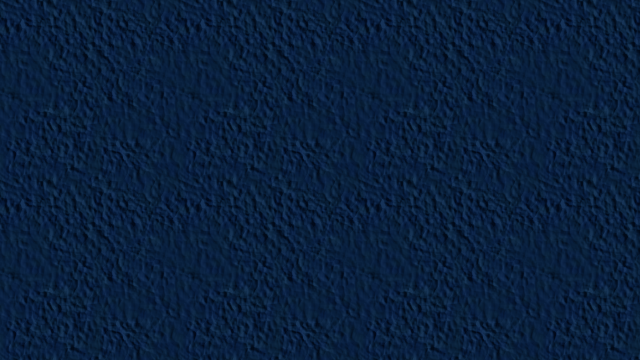
Reproduce this texture procedurally as a Shadertoy shader.

```glsl
// Dark blue rough plaster, lit at a low angle from the upper right.
// A tileable height field of cellular pits and layered noise is embossed by
// comparing heights along the light; a broad mask leaves some patches smoother.

const float TAU = 6.2831853;
const float TILES_PER_HEIGHT = 2.0;
const float EMBOSS_STEP = 0.0045;
const float EMBOSS_GAIN = 13.5;
const vec2 TO_LIGHT = vec2(0.87, 0.50);

const vec3 BASE_BLUE = vec3(0.032, 0.123, 0.240);
const vec3 LIT_BLUE = vec3(0.088, 0.202, 0.345);
const vec3 CREASE_BLUE = vec3(0.004, 0.040, 0.100);
const vec3 HUE_DRIFT = vec3(-0.008, -0.018, 0.022);

vec2 hash2(vec2 cell) {
    vec3 q = fract(cell.xyx * vec3(0.1031, 0.1030, 0.0973));
    q += dot(q, q.yzx + 33.33);
    return fract((q.xx + q.yz) * q.zy);
}

// Smooth value noise repeating once per unit square
float valueNoise(vec2 p, vec2 count, float seed) {
    p *= count;
    vec2 cell = floor(p);
    vec2 f = p - cell;
    f = f * f * f * (f * (f * 6.0 - 15.0) + 10.0);
    vec2 a = mod(cell, count) + seed;
    vec2 b = mod(cell + 1.0, count) + seed;
    float low = mix(hash2(a).x, hash2(vec2(b.x, a.y)).x, f.x);
    float high = mix(hash2(vec2(a.x, b.y)).x, hash2(b).x, f.x);
    return mix(low, high, f.y);
}

// Squared distance to the nearest jittered point: round pits, sharp rims
float cellularPits(vec2 p, vec2 count, float seed) {
    p *= count;
    vec2 cell = floor(p);
    float nearest = 2.0;
    for (int y = -1; y <= 1; y++) {
        for (int x = -1; x <= 1; x++) {
            vec2 neighbour = cell + vec2(x, y);
            vec2 toPoint = neighbour + hash2(mod(neighbour, count) + seed) - p;
            nearest = min(nearest, dot(toPoint, toPoint));
        }
    }
    return nearest;
}

// Layered sines gently bend the lattice without breaking the repeat
vec2 bend(vec2 p) {
    vec2 broad = sin(TAU * (vec2(3.0, 2.0) * p.yx + vec2(1.0, 4.0) * p));
    vec2 fine = sin(TAU * (vec2(9.0, 7.0) * p.yx - vec2(5.0, 3.0) * p));
    return p + 0.006 * broad + 0.0015 * fine;
}

float plasterHeight(vec2 p) {
    vec2 q = bend(p);
    float height = 0.34 * cellularPits(q, vec2(35.0, 29.0), 11.0);
    height += 0.22 * valueNoise(q, vec2(19.0, 15.0), 37.0);
    height += 0.42 * valueNoise(q, vec2(37.0, 30.0), 53.0);
    height += 0.26 * valueNoise(q, vec2(57.0, 49.0), 71.0);
    height += 0.10 * valueNoise(q, vec2(83.0, 76.0), 113.0);
    return height;
}

// Broad patches, from nearly smooth to fully rough
float roughness(vec2 p) {
    float patches = 0.55 * valueNoise(p, vec2(6.0), 191.0)
                  + 0.45 * valueNoise(p, vec2(15.0), 223.0);
    return mix(0.45, 1.15, smoothstep(0.25, 0.70, patches));
}

float emboss(vec2 p, vec2 toLight, float stepSize) {
    vec2 offset = toLight * stepSize;
    return plasterHeight(p - offset) - plasterHeight(p + offset);
}

vec3 shadePlaster(float slope, float hue) {
    float lit = clamp(slope / 3.0, 0.0, 1.0);
    float crease = clamp(-slope / 3.0, 0.0, 1.0);
    vec3 color = mix(BASE_BLUE, LIT_BLUE, lit);
    color = mix(color, CREASE_BLUE, crease);
    return color + HUE_DRIFT * hue * (1.0 - 0.6 * crease);
}

void mainImage(out vec4 fragColor, in vec2 fragCoord) {
    vec2 p = fragCoord / iResolution.y * TILES_PER_HEIGHT;

    // Relief
    float slope = emboss(p, TO_LIGHT, EMBOSS_STEP) * EMBOSS_GAIN * roughness(p);

    // Slight drift between teal and pure blue
    float hue = valueNoise(p, vec2(24.0), 307.0) - 0.5;

    fragColor = vec4(shadePlaster(slope, hue), 1.0);
}
```
